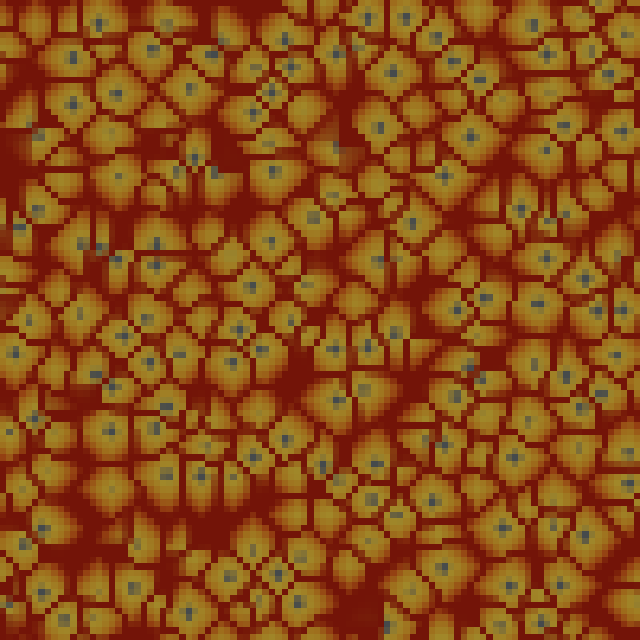
Give the GLSL for this texture, as a WebGL 1 fragment shader.

```glsl
precision highp float;
// Blocky diamond-shaped cells: slate cores, golden bodies and dark red seams.

uniform vec2 u_resolution;

vec3 hash3(vec2 p) {
  vec3 q = vec3(dot(p, vec2(127.1, 311.7)),
                dot(p, vec2(269.5, 183.3)),
                dot(p, vec2(419.2, 371.9)));
  return fract(sin(q) * 43758.5453);
}

// Mostly Manhattan distance, which gives rounded diamonds
float diamondDistance(vec2 d) {
  return mix(abs(d.x) + abs(d.y), length(d), 0.22);
}

// Nearest and second nearest seed; some seeds lie below the surface
vec2 cellDistances(vec2 p) {
  vec2 home = floor(p);
  vec2 nearest = vec2(9.0);
  for (int j = -2; j <= 2; j++) {
    for (int i = -2; i <= 2; i++) {
      vec2 cell = home + vec2(float(i), float(j));
      vec3 seed = hash3(cell);
      float depth = 0.5 * max(seed.z - 0.4, 0.0);
      float d = diamondDistance(cell + seed.xy - p) + depth;
      nearest = d < nearest.x ? vec2(d, nearest.x)
                              : vec2(nearest.x, min(nearest.y, d));
    }
  }
  return nearest;
}

// Colour from the core of a cell outwards
vec3 cellRamp(float d) {
  vec3 slate = vec3(0.27, 0.29, 0.30);
  vec3 khaki = vec3(0.46, 0.41, 0.23);
  vec3 olive = vec3(0.63, 0.53, 0.16);
  vec3 gold = vec3(0.62, 0.43, 0.11);
  vec3 rust = vec3(0.58, 0.25, 0.07);
  vec3 darkRed = vec3(0.45, 0.08, 0.03);
  vec3 color = mix(slate, khaki, smoothstep(0.06, 0.16, d));
  color = mix(color, olive, smoothstep(0.14, 0.27, d));
  color = mix(color, gold, clamp((d - 0.27) / 0.31, 0.0, 1.0));
  color = mix(color, rust, clamp((d - 0.58) / 0.25, 0.0, 1.0));
  return mix(color, darkRed, clamp((d - 0.83) / 0.18, 0.0, 1.0));
}

void main() {
  vec2 uv = gl_FragCoord.xy / min(u_resolution.x, u_resolution.y);

  // Square blocks, each with one flat colour
  vec2 block = (floor(uv * 100.0) + 0.5) / 100.0;
  vec2 d = cellDistances(block * 15.0 + 3.0);

  // Seams where two cells meet
  float seam = 1.0 - smoothstep(0.08, 0.27, d.y - d.x);
  vec3 color = mix(cellRamp(d.x), vec3(0.45, 0.08, 0.03), seam);
  gl_FragColor = vec4(color, 1.0);
}
```
